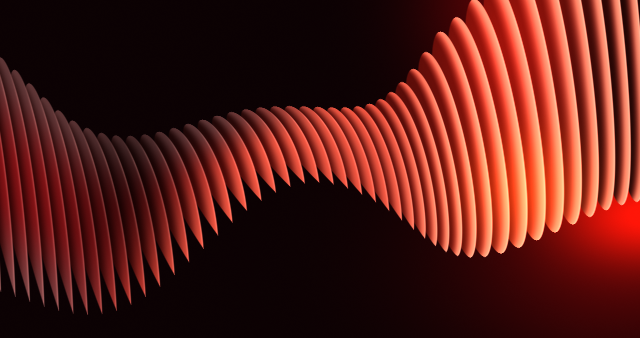
Reproduce this background procedurally as a Shadertoy shader.

```glsl
// Height of the upper tip of disc i
float topEdge(float i) {
    float d = i - 18.0;
    float y = 0.56 + 0.1225 * cos(d * 0.2244) + 0.0018 * d * d;
    y += d * (0.0044 + 0.00002 * d * d);
    float before = max(3.0 - i, 0.0);
    return y - 0.0045 * before * before - 0.03 * max(i - 32.0, 0.0);
}

// Height of the lower tip of disc i
float bottomEdge(float i) {
    float d = i - 18.0;
    float before = max(3.0 - i, 0.0), after = max(i - 34.0, 0.0);
    return 0.307 + 0.006 * d + 0.151 * cos(d * 0.2244)
         - 0.0012 * before * before - 0.0022 * after * after;
}

// Horizontal place of the upper tip, with a tighter pitch near the right bend
float discX(float i) {
    float bend = (i - 31.5) / 5.0;
    return 0.0428 * i - 0.067 * exp(-bend * bend);
}

float hash(vec2 p) {
    vec3 q = fract(vec3(p.xyx) * 0.1031);
    q += dot(q, q.yzx + 33.33);
    return fract((q.x + q.y) * q.z);
}

float spot(vec2 p, vec2 center, vec2 size) {
    vec2 q = (p - center) / size;
    return exp(-dot(q, q));
}

vec3 background(vec2 p) {
    vec3 col = vec3(0.045, 0.006, 0.012);
    col += vec3(0.28, 0.012, 0.01) * spot(p, vec2(1.85, 0.25), vec2(0.5, 0.33));
    col += vec3(0.75, 0.07, 0.01) * spot(p, vec2(1.92, 0.37), vec2(0.26, 0.14));
    col += vec3(0.3, 0.01, 0.01) * spot(p, vec2(1.5, 1.0), vec2(0.25, 0.3));
    return col;
}

// s runs from upper to lower tip, t from the right rim inward in pitches
vec3 discColor(vec2 p, float s, float t) {
    // Crimson on the left, coral through the middle, peach on the right
    vec3 col = mix(vec3(0.50, 0.07, 0.08), vec3(0.93, 0.33, 0.25),
                   smoothstep(0.3, 0.85, p.x + 0.4 * (s - 0.5)));
    float peach = smoothstep(1.1, 1.4, p.x) * (1.0 - smoothstep(0.1, 0.8, t));
    col = mix(col, vec3(0.99, 0.58, 0.46), peach);

    // Smoky grey ends
    float smokyTop = smoothstep(0.5, 0.05, s) * smoothstep(1.05, 0.6, p.x);
    float smokyFoot = smoothstep(0.6, 1.0, s) * smoothstep(0.42, 0.1, p.x);
    col = mix(col, vec3(0.34, 0.23, 0.23), 0.85 * smokyTop);
    col = mix(col, vec3(0.46, 0.30, 0.30), 0.8 * smokyFoot);
    col *= 1.0 - 0.5 * spot(p, vec2(0.38, 0.43), vec2(0.15, 0.22));

    // Shadow cast by the disc in front
    float shade = smoothstep(0.15, 1.05, t);
    col *= mix(vec3(1.0), vec3(0.35, 0.14, 0.13), shade);

    // Hot light inside the large bend, then a dark upper right corner
    col += vec3(0.5, 0.16, 0.02) * spot(p, vec2(1.57, 0.43), vec2(0.2, 0.18));
    col += vec3(0.3, 0.03, 0.01) * spot(p, vec2(1.5, 0.85), vec2(0.2, 0.3));
    col *= 1.0 - 0.6 * smoothstep(1.6, 1.85, p.x) * smoothstep(0.3, 0.9, t);

    // Fine bright rim
    float rim = exp(-t * t * 90.0);
    return col + vec3(0.25, 0.18, 0.17) * rim * smoothstep(0.0, 0.2, s);
}

void mainImage(out vec4 fragColor, in vec2 fragCoord) {
    vec2 p = fragCoord / iResolution.y;
    float pixel = 1.0 / iResolution.y;
    vec3 col = background(p);

    // Leaning discs, painted from the right so each left one lies in front
    for (int n = 46; n >= -7; n--) {
        float i = float(n);
        float top = topEdge(i);
        float span = top - bottomEdge(i);
        float along = (top - p.y) / span;
        float s = clamp(along, 0.0, 1.0);

        // Pointed feet become rounded on the large discs
        float large = smoothstep(23.0, 34.0, i);
        float halfWidth = mix(0.095, 0.13, large) * sqrt(s)
                        * pow(1.0 - s, mix(0.95, 0.5, large));
        float offset = p.x - discX(i) - 0.131 * s;
        float edge = max(abs(offset) - halfWidth, (abs(along - 0.5) - 0.5) * span);
        float cover = 1.0 - smoothstep(-pixel, pixel, edge);

        float pitch = discX(i) - discX(i - 1.0);
        float t = max(halfWidth - offset, 0.0) / pitch;
        col = mix(col, discColor(p, s, t), cover);
    }

    // Faint dither against banding
    col += (hash(fragCoord) - 0.5) / 255.0;
    fragColor = vec4(clamp(col, 0.0, 1.0), 1.0);
}
```
